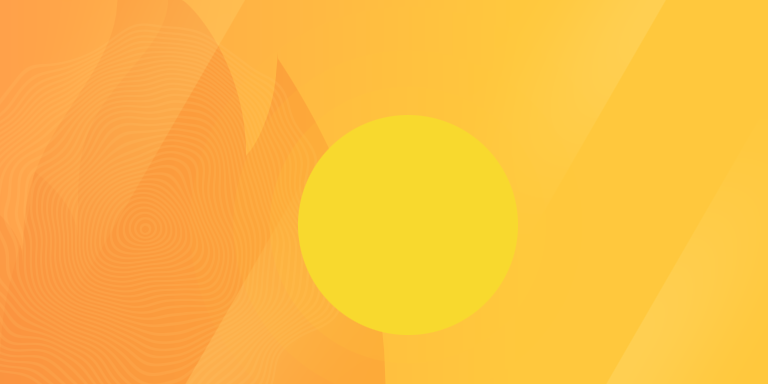
A Shadertoy shader for this background:

```glsl
#define SUN_CENTER vec2(1.0625, 0.414)
#define SUN_RADIUS 0.2865
#define SUN_COLOR vec3(0.973, 0.851, 0.180)
#define BASE_LEFT vec3(1.00, 0.63, 0.29)
#define BASE_RIGHT vec3(1.00, 0.785, 0.24)
#define FLAME_LEFT vec3(0.98, 0.572, 0.245)
#define FLAME_RIGHT vec3(0.99, 0.635, 0.22)
#define PANEL_COLOR vec3(1.00, 0.86, 0.46)
#define PANEL_SLANT 0.577
#define RING_CENTER vec2(0.378, 0.40)
#define RING_SPACING 0.0143
#define RING_ALPHA 0.17

// Antialiased coverage of the region where d < 0
float cover(float d) {
    return clamp(0.5 - d / max(fwidth(d), 1e-5), 0.0, 1.0);
}

// Gradient noise
vec2 gradientAt(vec2 cell) {
    float a = 6.2831853 * fract(sin(dot(cell, vec2(127.1, 311.7))) * 43758.5);
    return vec2(cos(a), sin(a));
}

float gradientNoise(vec2 p) {
    vec2 i = floor(p), f = fract(p);
    vec2 u = f * f * f * (f * (f * 6.0 - 15.0) + 10.0);
    vec2 e = vec2(1.0, 0.0);
    float low = mix(dot(gradientAt(i), f), dot(gradientAt(i + e), f - e), u.x);
    float high = mix(dot(gradientAt(i + e.yx), f - e.yx),
                     dot(gradientAt(i + 1.0), f - 1.0), u.x);
    return mix(low, high, u.y);
}

// Flame edge pieces: each goes from 0 to 1 between x0 and x1
float span(float x, float x0, float x1, float power) {
    return pow(clamp((x - x0) / (x1 - x0), 0.0, 1.0), power);
}

float swell(float x, float x0, float x1, float power) {
    return 0.5 + asin(2.0 * span(x, x0, x1, power) - 1.0) / 3.14159;
}

float arc(float x, float x0, float x1, float power) {
    return 1.0 - sqrt(1.0 - span(x, x0, x1, power));
}

// Flame height profiles; both share the right side
float rightSide(float x) {
    return -0.404 * arc(x, 0.474, 0.641, 1.2)
         + 0.256 * arc(x, 0.641, 0.721, 1.2)
         - 0.852 * arc(x, 0.721, 1.003, 1.0);
}

float outerFlame(float x) {
    return 0.44 - 0.122 * arc(x, 0.0, 0.06, 1.0)
         + 0.682 * swell(x, 0.06, 0.305, 0.65) + rightSide(x);
}

float innerFlame(float x) {
    return 0.557 * swell(x, 0.0, 0.086, 0.65)
         - 0.182 * arc(x, 0.086, 0.203, 1.0)
         + 0.625 * swell(x, 0.203, 0.4375, 0.4) + rightSide(x);
}

// Slanted panel, bright at its edge and fading over the given width
float panel(float d, float width) {
    return cover(-d) * (1.0 - smoothstep(0.0, width, d));
}

// Warped concentric contour lines
float contours(vec2 p) {
    float warp = gradientNoise(p * 3.1 + 4.0) + 0.35 * gradientNoise(p * 6.5);
    float r = length(p - RING_CENTER) + 0.11 * warp;
    float k = r / RING_SPACING;
    float pixel = max(fwidth(k), 1e-4);
    float offset = abs(fract(k) - 0.5);
    float line = 1.0 - smoothstep(0.08, 0.12 + pixel, offset);
    return line * cover(r - 0.53);
}

void mainImage(out vec4 fragColor, in vec2 fragCoord) {
    vec2 p = fragCoord / iResolution.y;
    p.x *= 2.0 * iResolution.y / iResolution.x;

    // Base gradient and two flame layers
    vec3 color = mix(BASE_LEFT, BASE_RIGHT, clamp(p.x / 1.35, 0.0, 1.0));
    vec3 flame = mix(FLAME_LEFT, FLAME_RIGHT, clamp(p.x, 0.0, 1.0));
    float outer = cover(p.y - outerFlame(p.x));
    float inner = cover(p.y - innerFlame(p.x));
    color = mix(color, flame, 0.55 * outer);
    color = mix(color, flame, 0.75 * outer * inner);

    // Light panels
    float s = p.x + PANEL_SLANT * (1.0 - p.y);
    float glow = 0.25 * panel(0.638 - s, 0.50) * smoothstep(0.15, 0.85, p.y);
    glow += 0.30 * panel(s - 1.06, 0.50) * (1.0 - smoothstep(0.05, 0.65, p.y));
    glow += 0.36 * panel(1.734 - s, 0.38) * smoothstep(0.30, 0.95, p.y);
    glow += 0.36 * panel(s - 2.156, 0.38) * (1.0 - smoothstep(0.10, 0.78, p.y));
    color = mix(color, PANEL_COLOR, glow);

    // Contours, halos and sun
    color = mix(color, vec3(1.0, 0.78, 0.42), RING_ALPHA * contours(p));
    float sunDistance = length(p - SUN_CENTER);
    for (int i = 0; i < 3; i++) {
        float radius = 0.36 + 0.095 * float(i) + 0.009 * float(i * (i - 1));
        float alpha = 0.16 - 0.055 * float(i);
        color = mix(color, vec3(1.0, 0.79, 0.22), alpha * cover(sunDistance - radius));
    }
    color = mix(color, SUN_COLOR, cover(sunDistance - SUN_RADIUS));
    fragColor = vec4(color, 1.0);
}
```
